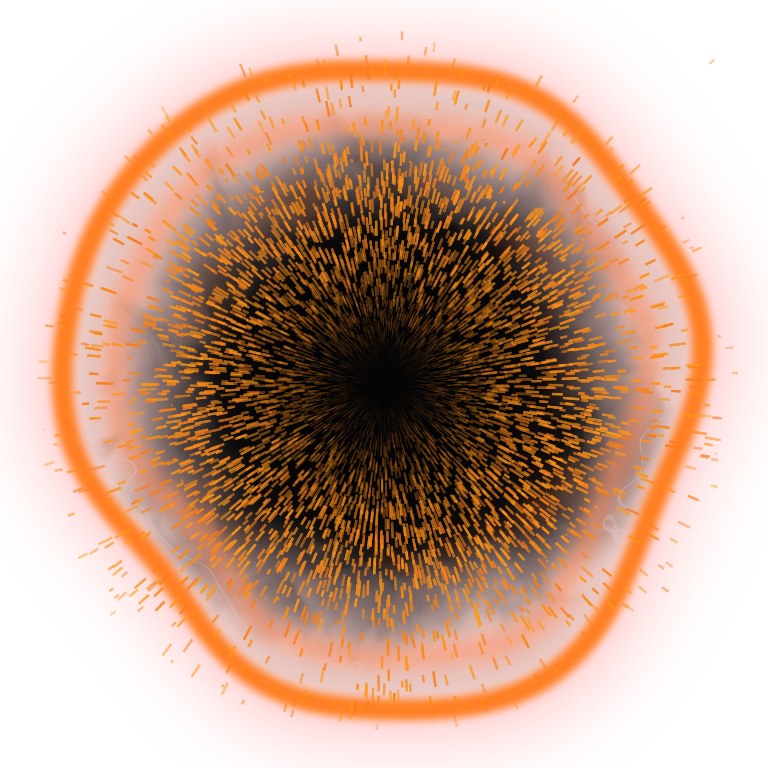
Give the GLSL for this background, as a three.js fragment shader.

```glsl
// A wobbling, glowing orange ring on white around a dark smoky core, with amber
// sparks flying outward. The ring is a sum of angular waves, the smoke is
// warped fractal noise, and the sparks are dashes in jittered polar cells.

#define RING_RADIUS 0.4132
#define RING_WIDTH 0.0155
#define HALO_OFFSET -0.068
#define HALO_WIDTH 0.021
#define SMOKE_SCALE 9.0
#define SPARK_LAYERS 5
#define SPARK_COLUMNS 150.0
#define SPARK_SPACING 0.032
#define SPARK_HALF_WIDTH 0.0017

varying vec2 vUv;

const float TAU = 6.283185;
const vec3 GLOW_PINK = vec3(1.0, 0.82, 0.82);
const vec3 INNER_PINK = vec3(0.97, 0.83, 0.81);
const vec3 RING_ORANGE = vec3(1.0, 0.49, 0.12);
const vec3 HALO_SALMON = vec3(1.0, 0.56, 0.38);
const vec3 SMOKE_BLACK = vec3(0.015, 0.013, 0.018);
const vec3 EMBER_BROWN = vec3(0.5, 0.22, 0.08);
const vec3 SPARK_AMBER = vec3(1.0, 0.61, 0.09);
const vec3 SPARK_ORANGE = vec3(0.96, 0.48, 0.10);

float hash(vec2 p) {
  vec3 q = fract(vec3(p.xyx) * 0.1031);
  q += dot(q, q.yzx + 33.33);
  return fract((q.x + q.y) * q.z);
}

float noise(vec2 p) {
  vec2 i = floor(p), f = fract(p);
  f = f * f * (3.0 - 2.0 * f);
  return mix(mix(hash(i), hash(i + vec2(1, 0)), f.x),
             mix(hash(i + vec2(0, 1)), hash(i + vec2(1, 1)), f.x), f.y);
}

float fbm(vec2 p) {
  float sum = 0.0, amplitude = 0.5;
  for (int i = 0; i < 4; i++) {
    sum += amplitude * noise(p);
    p = mat2(1.6, 1.2, -1.2, 1.6) * p + 7.3;
    amplitude *= 0.5;
  }
  return sum;
}

float bell(float x) { return exp(-x * x); }

// One angular harmonic with its cosine and sine weights.
float wave(float angle, float order, float c, float s) {
  return c * cos(order * angle) + s * sin(order * angle);
}

float ringRadius(float a) {
  return RING_RADIUS
    + wave(a, 1.0, -0.0016, 0.0029) + wave(a, 2.0, -0.0077, -0.0082)
    + wave(a, 3.0, -0.0053, 0.0128) + wave(a, 4.0, 0.0036, 0.0028)
    + wave(a, 5.0, 0.0004, 0.0013) + wave(a, 6.0, 0.0070, 0.0048)
    + wave(a, 7.0, 0.0020, -0.0005) + wave(a, 8.0, -0.0017, 0.0014);
}

// Radial dashes of one layer: x is coverage, y is a random tint.
vec2 sparks(float r, float turn, float layer) {
  float columns = SPARK_COLUMNS + 7.0 * layer;
  float x = fract(turn + 0.137 * layer) * columns;
  float column = floor(x);
  float y = r / SPARK_SPACING + hash(vec2(column, layer + 11.0));
  vec2 id = vec2(column + 211.0 * layer, floor(y));
  float cellWidth = TAU * r / columns;
  float halfWidth = min(SPARK_HALF_WIDTH, 0.28 * cellWidth);
  float halfLength = mix(0.004, 0.011, hash(id + 5.7));
  float lean = 0.25 * (hash(id + 3.1) - 0.5) * (fract(y) - 0.5);
  float dx = abs(fract(x) - 0.5 + 0.4 * (hash(id + 9.2) - 0.5) + lean) * cellWidth;
  float dy = abs(fract(y) - 0.5 + 0.2 * (hash(id + 1.9) - 0.5)) * SPARK_SPACING;
  float density = mix(0.6, 0.17, smoothstep(0.25, 0.36, r));
  density *= 1.0 - smoothstep(0.42, 0.47, r);
  float shape = (1.0 - smoothstep(halfWidth - 0.0006, halfWidth + 0.0006, dx))
              * (1.0 - smoothstep(halfLength - 0.001, halfLength + 0.001, dy));
  return vec2(shape * step(hash(id), density), hash(id + 4.4));
}

void main() {
  vec2 p = vUv - 0.5;
  float r = length(p);
  float angle = atan(p.y, p.x + 1e-6);
  float d = r - ringRadius(angle);

  // Pink glow outside, pale veil inside
  float outerGlow = 0.72 * bell(d / 0.075) + 0.2 * bell(d / 0.03);
  vec3 color = mix(vec3(1.0), GLOW_PINK, outerGlow);
  color = mix(color, INNER_PINK, 1.0 - smoothstep(-0.03, 0.0, d));

  // Smoke thickening toward the centre
  vec2 q = p * SMOKE_SCALE + 20.0;
  float warp = fbm(q * 0.8 + 4.0);
  float cloud = fbm(q + 2.5 * warp) - 0.47;
  float depth = r - 0.35 * (d + RING_RADIUS - r) + 0.09 * cloud;
  float smoke = mix(0.97, 0.42, smoothstep(0.205, 0.325, depth));
  smoke *= mix(1.0, 0.16, smoothstep(0.30, 0.375, depth));
  smoke = mix(smoke, 1.0, 1.0 - smoothstep(0.12, 0.22, r));
  color = mix(color, SMOKE_BLACK, smoke * (1.0 - smoothstep(-0.04, 0.01, d)));
  float ember = bell((r - 0.255) / 0.035) * smoothstep(0.42, 0.65, warp);
  color = mix(color, EMBER_BROWN, 0.35 * ember);

  // Salmon halo, faint wavy thread and the ring
  color = mix(color, HALO_SALMON, 0.5 * bell((d - HALO_OFFSET + 0.03 * cloud) / HALO_WIDTH));
  float thread = bell((d + 0.04 + 0.05 * (noise(p * 28.0 + 9.0) - 0.5)) / 0.0012);
  color = mix(color, vec3(0.86, 0.78, 0.79), 0.4 * thread);
  color = mix(color, RING_ORANGE, 0.97 * exp(-pow(abs(d) / RING_WIDTH, 3.0)));

  // Sparks, dim at the heart
  float light = smoothstep(0.0, 0.29, r) * (1.0 - 0.45 * smoothstep(0.38, 0.46, r));
  for (int i = 0; i < SPARK_LAYERS; i++) {
    vec2 spark = sparks(r, angle / TAU + 0.5, float(i));
    vec3 tint = mix(SPARK_AMBER, SPARK_ORANGE, spark.y);
    color = mix(color, tint, spark.x * light * mix(0.55, 0.95, fract(spark.y * 7.0)));
  }
  gl_FragColor = vec4(color, 1.0);
}
```
